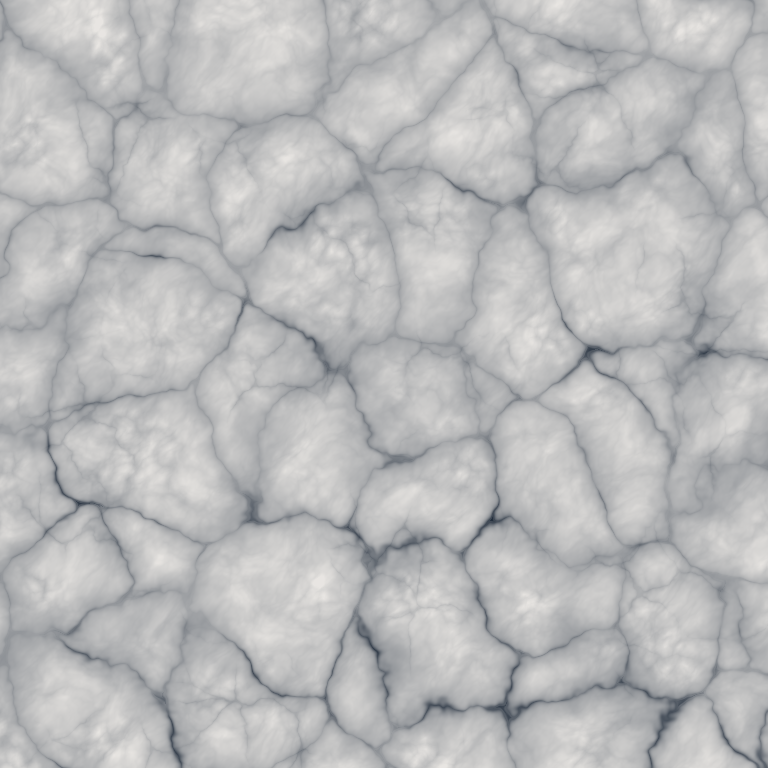
A three.js fragment shader for this texture:

```glsl
varying vec2 vUv;

const float CELL_COUNT = 6.8;      // large cloud cells across the canvas
const float LOBE_COUNT = 12.5;     // faint lobes across the canvas
const float PUFF_COUNT = 12.0;     // coarsest puffs across the canvas
const float GRAIN_COUNT = 42.0;    // small bright billows across the canvas
const float SIZE_SPREAD = 0.42;    // variety of cell sizes
const float ROUNDNESS = 28.0;      // lower is rounder
const float WARP = 0.30;           // raggedness of the cell borders
const float EDGE_TONE = 0.655;
const float DOME_LIGHT = 0.17;
const float PUFF_LIGHT = 0.36;
const float GRAIN_LIGHT = 0.17;
const float BLOTCH_LIGHT = 0.025;
const float FIBRE_LIGHT = 0.014;
const float NEUTRAL_TONE = 0.76;   // darker turns blue, brighter turns cream
const vec3 COOL_TINT = vec3(0.0, 0.07, 0.16);
const mat2 TURN = mat2(0.8, 0.6, -0.6, 0.8);

vec2 hash2(vec2 id) {
  vec3 a = fract((id.xyx + 37.0) * vec3(0.1031, 0.1030, 0.0973));
  a += dot(a, a.yzx + 33.33);
  return fract((a.xx + a.yz) * a.zy);
}

// Layered sines, about -1 to 1
float waves(vec2 p) {
  float sum = 0.0, amp = 0.55;
  for (int i = 0; i < 4; i++) {
    p = TURN * p + 1.7;
    sum += amp * sin(p.x + 1.3 * sin(p.y * 0.7)) * cos(p.y + sin(p.x * 0.6));
    p *= 1.9;
    amp *= 0.6;
  }
  return sum;
}

// Bends the domain with ever finer sines
vec2 ragged(vec2 p) {
  float freq = 2.1;
  vec2 axis = p;
  for (int i = 0; i < 6; i++) {
    axis = TURN * axis + 2.3;
    p += WARP / freq * sin(axis.yx * freq + 1.5 * sin(axis * freq * 0.63));
    freq *= 1.95;
  }
  return p;
}

// Offset to the site of a cell (xy) and its weighted squared distance (z)
vec3 site(vec2 cell, vec2 f) {
  vec2 h = hash2(cell);
  vec2 r = h - f;
  float weight = SIZE_SPREAD * fract(h.x * 7.3 + h.y * 5.1);
  return vec3(r, dot(r, r) - weight);
}

// Rounded distance to the border of a weighted cellular pattern
float borderDistance(vec2 p) {
  vec2 base = floor(p), f = fract(p);
  vec3 nearest = vec3(0.0, 0.0, 9.0);
  for (int y = -2; y <= 2; y++) for (int x = -2; x <= 2; x++) {
    vec2 g = vec2(float(x), float(y));
    vec3 s = site(base + g, f - g);
    if (s.z < nearest.z) nearest = s;
  }
  float sum = 0.0001;
  for (int y = -2; y <= 2; y++) for (int x = -2; x <= 2; x++) {
    vec2 g = vec2(float(x), float(y));
    vec3 s = site(base + g, f - g);
    float gap = length(s.xy - nearest.xy);
    if (gap > 0.001) sum += exp(-ROUNDNESS * (s.z - nearest.z) / (2.0 * gap));
  }
  return -log(sum) / ROUNDNESS;
}

// Bright bumps around scattered points, centred on zero
float bumps(vec2 p) {
  vec2 base = floor(p), f = fract(p);
  float near = 2.0;
  for (int y = -1; y <= 1; y++) for (int x = -1; x <= 1; x++) {
    vec2 g = vec2(float(x), float(y));
    vec2 r = g + hash2(base + g) - f;
    near = min(near, dot(r, r));
  }
  return 0.48 - sqrt(near);
}

float puffs(vec2 p) {
  float sum = 0.0, amp = 0.42;
  for (int i = 0; i < 4; i++) {
    sum += amp * bumps(p);
    p = TURN * p * 1.95 + 5.2;
    amp *= 0.66;
  }
  return sum;
}

void main() {
  float edge = borderDistance(ragged(vUv * CELL_COUNT + 3.0));
  float lobe = max(borderDistance(ragged(vUv * LOBE_COUNT + 41.0)), 0.0);
  float inside = max(edge, 0.0);

  // Domes with puffs drawn out along the rising diagonal
  float dome = 1.0 - exp(-inside / 0.21);
  vec2 drawn = vec2(vUv.x + vUv.y, (vUv.y - vUv.x) * 1.35) * 0.64;
  float puff = puffs(ragged(drawn * PUFF_COUNT));
  float tone = EDGE_TONE + DOME_LIGHT * dome;
  tone += PUFF_LIGHT * puff * (0.3 + 0.7 * dome);
  tone += BLOTCH_LIGHT * waves(vUv * 9.0);
  tone += FIBRE_LIGHT * waves(drawn * vec2(80.0, 130.0));

  // Patches of small crisp billows
  float patchy = smoothstep(0.05, 0.6, waves(vUv * 17.0 + 2.0)) * smoothstep(0.03, 0.2, inside);
  tone += GRAIN_LIGHT * patchy * bumps(ragged(drawn * GRAIN_COUNT));

  // Faint creases between lobes
  float crease = smoothstep(-0.1, 0.6, waves(vUv * 13.0 + 8.0));
  tone -= crease * (0.075 * exp(-lobe / 0.035) + 0.04 * exp(-lobe / 0.15));

  // Broken cracks, opening toward the bottom and at junctions
  float open = smoothstep(0.2, 1.0, 0.36 + 0.6 * waves(vUv * 14.0 + 4.0) + 0.5 * (0.5 - vUv.y));
  float broken = smoothstep(-0.7, 0.35, waves(vUv * 42.0 + 9.0));
  float crack = exp(-pow(inside / mix(0.013, 0.026, open * broken), 1.2));
  float junction = 1.0 - smoothstep(-0.022, -0.007, edge);
  tone -= crack * mix(0.05, 0.36, open) * mix(0.35, 1.0, broken);
  tone -= junction * mix(0.01, 0.16, open);
  tone -= mix(0.005, 0.085, open) * exp(-inside / 0.08);

  tone = clamp(tone, 0.14, 0.91);
  gl_FragColor = vec4(tone + (NEUTRAL_TONE - tone) * COOL_TINT, 1.0);
}
```
